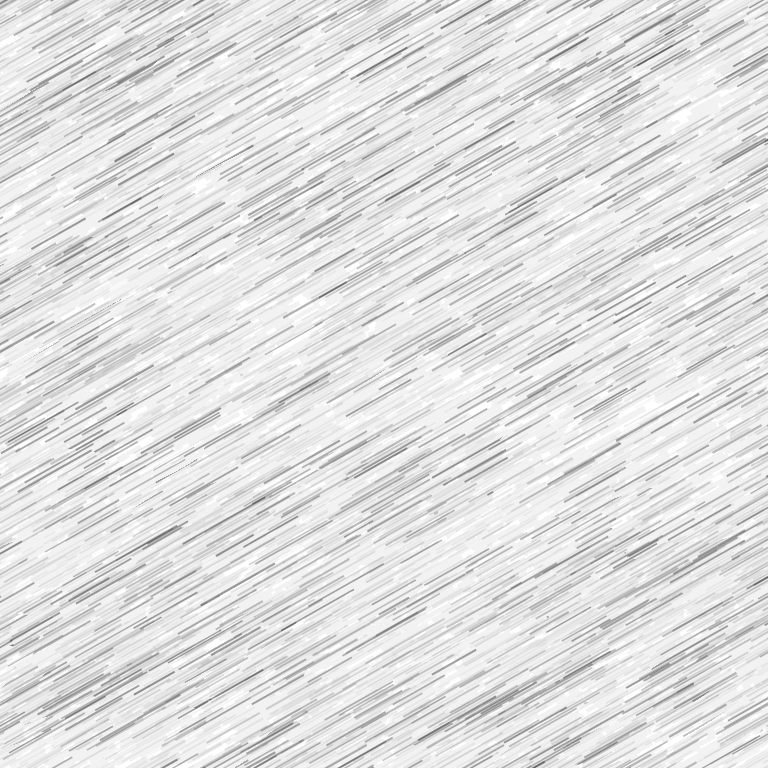
Give the GLSL for this texture, as a Shadertoy shader.

```glsl
// Slanted pencil hatching: fine overlapping grey strokes over a pale wash on white.

const float SLANT = 0.515;        // stroke direction in radians
const vec3 PAPER = vec3(1.0);
const float WASH_DARKNESS = 0.05;
const int WASH_LAYERS = 2;
const int STROKE_LAYERS = 4;

float hash(vec2 p, float seed) {
    vec3 q = fract(vec3(p.xyx + seed * 17.13) * vec3(0.1031, 0.1030, 0.0973));
    q += dot(q, q.yzx + 33.33);
    return fract((q.x + q.y) * q.z);
}

float valueNoise(vec2 p, float seed) {
    vec2 cell = floor(p);
    vec2 f = fract(p);
    f = f * f * (3.0 - 2.0 * f);
    float low = mix(hash(cell, seed), hash(cell + vec2(1, 0), seed), f.x);
    float high = mix(hash(cell + vec2(0, 1), seed), hash(cell + vec2(1, 1), seed), f.x);
    return mix(low, high, f.y);
}

vec2 rotate(vec2 p, float angle) {
    float c = cos(angle), s = sin(angle);
    return vec2(c * p.x + s * p.y, c * p.y - s * p.x);
}

// Antialiased rectangle coverage around the origin.
float boxCoverage(vec2 p, vec2 halfSize, float pixel) {
    vec2 inside = clamp((halfSize - abs(p)) / pixel + 0.5, 0.0, 1.0);
    return inside.x * inside.y;
}

// One dash per cell, in rows of random offset: x = coverage, y = random tone.
vec2 dashes(vec2 p, vec2 cellSize, float thickness, float density, float seed, float pixel) {
    vec2 grid = p / cellSize;
    float row = floor(grid.y);
    grid.x += 20.0 * hash(vec2(row, 3.0), seed);
    vec2 id = vec2(floor(grid.x), row);

    float dashLength = mix(0.45, 1.0, hash(id, seed + 1.0));
    float start = (1.0 - dashLength) * hash(id, seed + 2.0);
    float width = thickness * mix(0.75, 1.0, hash(id, seed + 3.0));
    vec2 local = (fract(grid) - vec2(start + 0.5 * dashLength, 0.5)) * cellSize;
    float coverage = boxCoverage(local, 0.5 * vec2(dashLength, width) * cellSize, pixel);
    float present = step(hash(id, seed + 4.0), density);
    return vec2(coverage * present, hash(id, seed + 5.0));
}

void mainImage(out vec4 fragColor, in vec2 fragCoord) {
    float pixel = 1.0 / iResolution.y;
    vec2 p = rotate(fragCoord * pixel, SLANT) + vec2(2.0, 3.0);

    // Broad clumps make the hatching denser in some places.
    float clump = valueNoise(p * vec2(5.0, 17.0), 1.0) - 0.5;

    // Pale wash, leaving small bare patches of paper.
    float bare = 1.0;
    for (int i = 0; i < WASH_LAYERS; i++) {
        float seed = 10.0 + 7.0 * float(i);
        vec2 offset = vec2(0.0, 0.0027 * float(i));
        vec2 wash = dashes(p + offset, vec2(0.075, 0.0058), 1.25, 0.88 + 0.3 * clump, seed, pixel);
        bare *= 1.0 - wash.x;
    }
    float light = 1.0 - WASH_DARKNESS * (1.0 - bare);

    // Fine strokes, mostly faint with a few dark ones.
    for (int i = 0; i < STROKE_LAYERS; i++) {
        float seed = 40.0 + 9.0 * float(i);
        float pitch = 0.0033 + 0.0003 * float(i);
        vec2 stroke = dashes(p, vec2(0.125, pitch), 0.72, 0.40 + 0.4 * clump, seed, pixel);
        float darkness = 0.04 + 0.34 * pow(stroke.y, 3.5);
        light *= 1.0 - darkness * stroke.x;
    }

    fragColor = vec4(PAPER * light, 1.0);
}
```
